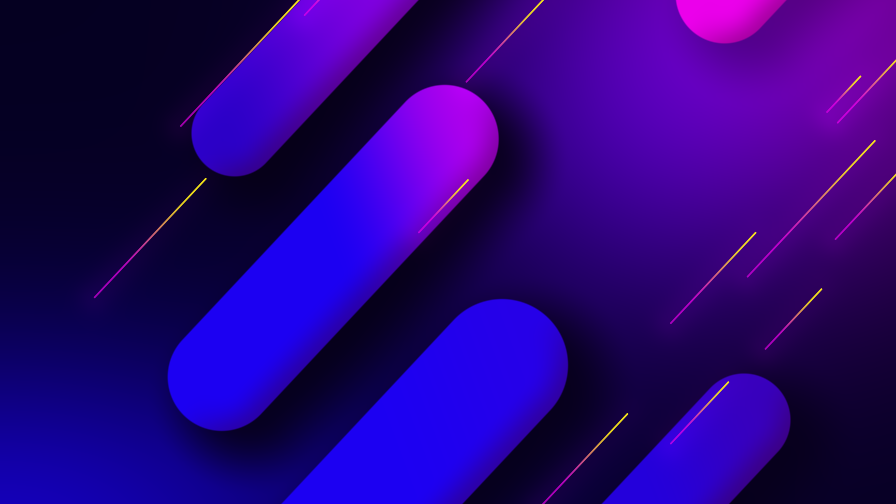
Reproduce this background procedurally as a WebGL 2 fragment shader.

```glsl
#version 300 es
precision highp float;

uniform vec2 u_resolution;
out vec4 outColor;

const float CANVAS_HEIGHT = 9.0;
const vec2 SLANT = vec2(0.684, 0.730);
const vec2 ACROSS = vec2(0.730, -0.684);
const vec3 BLUE = vec3(0.11, 0.0, 0.95);
const vec3 INDIGO = vec3(0.22, 0.0, 0.74);
const vec3 VIOLET = vec3(0.68, 0.0, 0.93);
const vec3 MAGENTA = vec3(0.92, 0.0, 0.92);
const vec3 YELLOW = vec3(1.0, 0.93, 0.10);
const vec3 SHADOW = vec3(0.02, 0.0, 0.08);

// Streaks: lower end x, y and length along the slant
const int STREAK_COUNT = 13;
const vec3 STREAKS[STREAK_COUNT] = vec3[](
    vec3(3.23, 6.75, 3.15), vec3(5.44, 8.73, 1.00), vec3(1.69, 3.69, 2.90),
    vec3(8.33, 7.54, 2.05), vec3(7.48, 4.85, 1.28), vec3(9.65, -0.05, 2.27),
    vec3(11.98, 1.08, 1.50), vec3(11.98, 3.23, 2.21), vec3(13.35, 4.06, 3.32),
    vec3(13.67, 2.77, 1.46), vec3(14.92, 4.73, 1.90), vec3(14.96, 6.81, 1.80),
    vec3(14.77, 7.00, 0.87));

// Distance from q to a segment leaving the origin along the slant
float slantDistance(vec2 q, float len) {
    return length(q - SLANT * clamp(dot(q, SLANT), 0.0, len));
}

float glow(vec2 p, vec2 center, vec2 radius) {
    vec2 q = (p - center) / radius;
    return exp(-dot(q, q));
}

vec3 background(vec2 p) {
    vec3 color = vec3(0.02, 0.0, 0.13);
    color += vec3(0.06, 0.0, 0.60) * glow(p, vec2(0.0, -0.5), vec2(7.0, 3.5));
    color += vec3(0.12, 0.0, 0.38) * glow(p, vec2(11.3, 7.0), vec2(3.8, 4.0));
    color += vec3(0.42, 0.0, 0.44) * glow(p, vec2(15.0, 9.5), vec2(5.0, 4.8));
    return color;
}

// Rounded bar with a soft shadow; the blend range is measured along the bar
vec3 addBar(vec3 color, vec2 p, vec2 start, float len, float radius,
            vec3 lowColor, vec3 highColor, vec2 blend, float shade, float aa) {
    vec2 q = p - start;
    float dist = slantDistance(q, len) - radius;
    float shadowDist = slantDistance(q - vec2(0.45, -0.35), len) - radius;
    color = mix(color, SHADOW, shade * (1.0 - smoothstep(-0.5, 0.85, shadowDist)));

    float side = dot(q, ACROSS);
    float t = smoothstep(blend.x, blend.y, dot(q, SLANT) + 0.5 * side);
    float rim = smoothstep(-0.7, 0.1, dist) * smoothstep(-0.2, radius, side);
    vec3 body = mix(lowColor, highColor, t);
    body = mix(body, body * 0.6 + vec3(0.1, 0.0, 0.08), rim);
    return mix(color, body, 1.0 - smoothstep(-aa, aa, dist));
}

// Thin line turning from magenta to yellow, with a faint halo
vec3 addStreak(vec3 color, vec2 p, vec3 streak, float aa) {
    vec2 q = p - streak.xy;
    float dist = slantDistance(q, streak.z);
    float t = clamp(dot(q, SLANT) / streak.z, 0.0, 1.0);
    color += MAGENTA * 0.05 * (1.0 - 0.6 * t) * exp(-10.0 * dist * dist);
    vec3 tint = mix(MAGENTA, YELLOW, smoothstep(0.2, 0.85, t));
    float cover = 1.0 - smoothstep(0.016 - 0.5 * aa, 0.016 + 0.5 * aa, dist);
    return mix(color, tint, cover * mix(0.65, 0.95, t));
}

void main() {
    float aa = CANVAS_HEIGHT / u_resolution.y;
    vec2 p = gl_FragCoord.xy * aa;
    vec3 color = background(p);

    // Bars
    color = addBar(color, p, vec2(4.19, 6.62), 6.0, 0.77,
                   vec3(0.17, 0.0, 0.78), vec3(0.50, 0.0, 0.88), vec2(-0.3, 3.8), 0.8, aa);
    color = addBar(color, p, vec2(12.94, 9.10), 3.0, 0.875,
                   MAGENTA, MAGENTA, vec2(0.0, 1.0), 0.3, aa);
    color = addBar(color, p, vec2(3.96, 2.27), 5.82, 0.965,
                   BLUE, VIOLET, vec2(2.9, 6.6), 0.85, aa);
    color = addBar(color, p, vec2(4.86, -1.90), 6.0, 1.18,
                   BLUE, vec3(0.15, 0.0, 0.91), vec2(3.0, 7.0), 0.8, aa);
    color = addBar(color, p, vec2(10.55, -1.42), 4.0, 0.83,
                   vec3(0.14, 0.0, 0.86), INDIGO, vec2(1.5, 4.5), 0.65, aa);

    // Streaks
    for (int i = 0; i < STREAK_COUNT; i++) {
        color = addStreak(color, p, STREAKS[i], aa);
    }
    outColor = vec4(clamp(color, 0.0, 1.0), 1.0);
}
```
